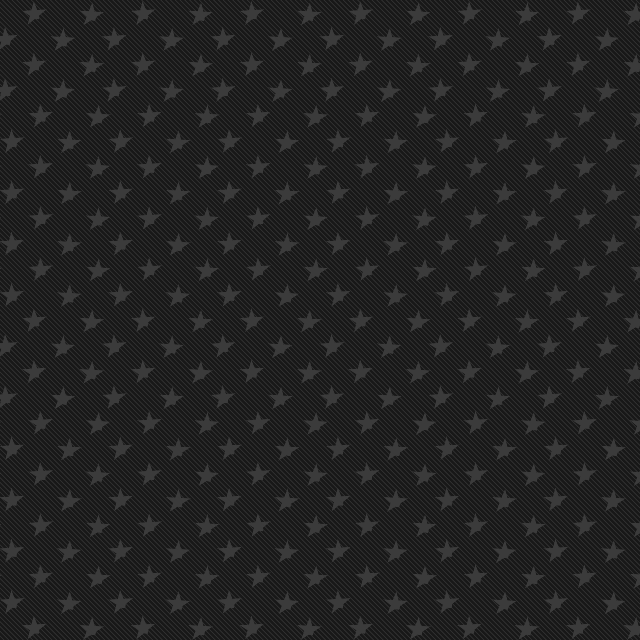
Give the GLSL for this pattern, as a WebGL 1 fragment shader.

```glsl
precision highp float;
// Charcoal cloth with fine diagonal pinstripes and staggered grey stars.
// Each row repeats a pair of lopsided stars; alternate rows are offset and
// a slower cycle of twelve rows nudges them sideways.

uniform vec2 u_resolution;

const float PI = 3.14159265;

// Signed distance to the edge of a five-armed star with one stubby arm
float starDistance(vec2 p, float tilt) {
  float sector = 2.0 * PI / 5.0;
  float angle = atan(p.y, p.x) - tilt - 0.5 * PI;
  float arm = floor(angle / sector + 0.5);
  angle = abs(angle - arm * sector);
  float stubby = 1.0 - step(0.5, abs(mod(arm, 5.0) - 3.0));
  vec2 tip = vec2(mix(1.98, 1.05, stubby), 0.0);
  vec2 notch = 0.77 * vec2(cos(0.5 * sector), sin(0.5 * sector));
  vec2 edge = normalize(notch - tip);
  vec2 folded = length(p) * vec2(cos(angle), sin(angle));
  return dot(folded - tip, vec2(edge.y, -edge.x));
}

float coverage(float distance, float pixel) {
  return 1.0 - smoothstep(-0.5 * pixel, 0.5 * pixel, distance);
}

void main() {
  // One hundred units down the canvas, measured from the top left
  float pixel = 100.0 / u_resolution.y;
  vec2 p = vec2(gl_FragCoord.x, u_resolution.y - gl_FragCoord.y) * pixel;

  // Diagonal pinstripes, three quarters of a unit apart
  float across = abs(fract((p.x - p.y) / 0.75) - 0.5) * 0.75 * 0.7071;
  float stripe = coverage(across - 0.075, 0.8 * pixel);
  vec3 color = mix(vec3(0.093), vec3(0.187), stripe);

  // Staggered rows, each repeating a pair of stars
  float row = floor((p.y - 0.2) / 4.0);
  float shift = 5.4 - 4.5 * mod(row, 2.0) + step(3.5, mod(row, 12.0));
  float x = mod(p.x - shift + 4.0, 17.0) - 4.0;
  float second = step(4.5, x);
  vec2 local = vec2(x - 8.9 * second, 4.0 * row + 2.2 + 0.2 * second - p.y);

  // The second star of a pair leans the other way
  float star = starDistance(local, mix(0.06, -0.06, second));
  color = mix(color, vec3(0.233), coverage(star, pixel));

  gl_FragColor = vec4(color, 1.0);
}
```
